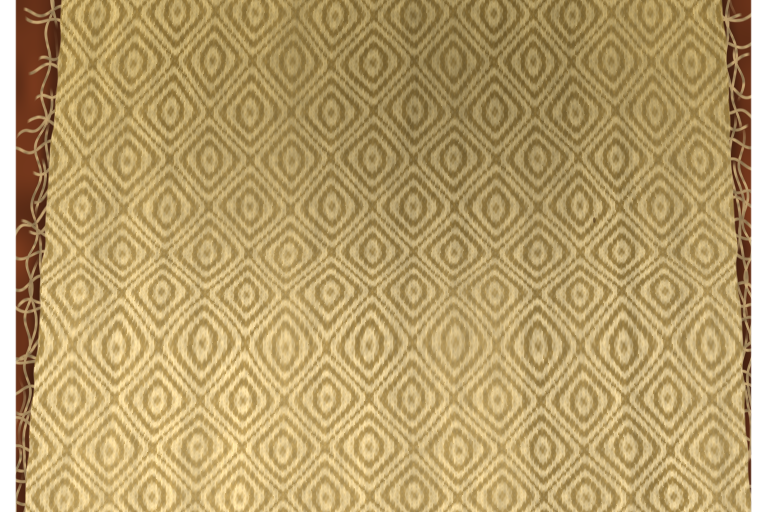
Reproduce this texture procedurally as a WebGL 1 fragment shader.

```glsl
precision highp float;
// Handwoven diamond-twill rug with knotted fringe on a red-brown floor, between white margins.
uniform vec2 u_resolution;

const float PI = 3.14159265;

float hash(vec2 p) {
  return fract(sin(dot(p, vec2(127.1, 311.7))) * 43758.545);
}

float noise(vec2 p) {
  vec2 i = floor(p), f = fract(p);
  f = f * f * (3.0 - 2.0 * f);
  return mix(mix(hash(i), hash(i + vec2(1.0, 0.0)), f.x),
             mix(hash(i + vec2(0.0, 1.0)), hash(i + 1.0), f.x), f.y);
}

// Column and row coordinates: whole numbers fall on the diamond eyes.
vec2 weaveCoords(vec2 p) {
  float squeeze = (p.y - 0.605) / 0.09;
  return vec2((p.x - 0.807) / (0.154 + 0.017 * p.y),
              (p.y - 0.405) / 0.1887 + 0.13 * exp(-squeeze * squeeze));
}

// Distance from the nearest eye: 0 at the eye, 1 where diamonds meet.
float diamond(vec2 w) {
  vec2 m = abs(fract(w + 0.5) - 0.5) * 2.0;
  if (m.x + m.y > 1.0) m = 1.0 - m;
  // Blunt side corners and a tall oval eye
  float d = m.x + sqrt(m.y * m.y + 0.012) - 0.11 * (1.0 - m.y);
  float eye = length(m * vec2(1.35, 0.85));
  return mix(eye, d, smoothstep(0.15, 0.6, m.x + m.y));
}

vec3 rug(vec2 p) {
  vec2 w = weaveCoords(p);
  w += 0.06 * (vec2(noise(p * 9.0), noise(p * 9.0 + 40.0)) - 0.5);

  // Concentric stripes, stepped along the warp threads
  float thread = (floor(w.x * 18.0) + 0.5) / 18.0;
  float d = diamond(vec2(mix(w.x, thread, 0.5), w.y));
  float weave = cos(36.0 * PI * w.x) * cos(24.0 * PI * w.y + 9.0 * PI * w.x);
  float stripe = 0.5 + 0.5 * cos(6.0 * PI * d) + 0.3 * weave;

  // Stripes fade in and out by patch and by slant
  float slant = sin(2.0 * PI * w.x) * sin(2.0 * PI * w.y);
  float patchy = noise(vec2(w.x * 2.0, w.y * 0.7) + 7.0);
  float strength = 0.5 + 0.34 * patchy + 0.1 * slant * (noise(p * 4.0 + 3.0) - 0.5) * 2.0;
  float dark = mix(0.45, smoothstep(-0.1, 1.1, stripe), strength);
  vec3 col = mix(vec3(0.92, 0.83, 0.61), vec3(0.55, 0.44, 0.21), dark);

  // Thread relief and uneven yarn
  col *= 1.0 + 0.06 * weave + 0.03 * cos(36.0 * PI * w.x);
  col *= 0.94 + 0.12 * noise(p * vec2(150.0, 100.0));
  col *= 0.95 + 0.1 * noise(vec2(w.x * 5.0, p.y * 2.0));

  // Shade at the top centre, glow at the lower left
  vec2 shade = (p - vec2(0.87, 0.16)) / vec2(0.55, 0.4);
  vec2 glow = (p - vec2(0.4, 0.8)) / vec2(0.55, 0.45);
  float light = 1.01 - 0.24 * exp(-dot(shade, shade)) + 0.13 * exp(-dot(glow, glow));
  col *= light * mix(vec3(0.98, 0.96, 0.88), vec3(1.0, 1.0, 1.03), smoothstep(0.0, 0.7, p.y));

  // Rare dark flecks
  vec2 cell = floor(p * 8.0);
  vec2 spot = fract(p * 8.0) - 0.25 - 0.5 * vec2(hash(cell), hash(cell + 5.0));
  float fleck = step(0.96, hash(cell + 17.0)) * (1.0 - smoothstep(0.02, 0.05, length(spot * vec2(1.6, 0.8))));
  return mix(col, vec3(0.3, 0.2, 0.08), 0.7 * fleck);
}

// Coverage of the cords; t is the distance outward from the rug edge.
float fringe(float t, float y, float side, float px) {
  float cover = 0.0;
  // Knotted tassels reaching outward
  for (int i = 0; i < 28; i++) {
    vec2 id = vec2(float(i), side * 31.0 + 3.0);
    float h = hash(id), k = hash(id + 9.0);
    float reach = 0.025 + 0.06 * h;
    float bend = 60.0 + 60.0 * k;
    float phase = 6.3 * h;
    float root = (float(i) + k) / 27.0 - 0.03;
    float slope = (k - 0.3) * 1.2 + 0.008 * bend * cos(t * bend + phase);
    float mid = root + (k - 0.3) * 1.2 * t + 0.008 * sin(t * bend + phase);
    float dist = abs(y - mid) / sqrt(1.0 + slope * slope);
    float line = 1.0 - smoothstep(0.002 - px * 0.5, 0.003 + px, dist);
    cover = max(cover, line * (1.0 - smoothstep(reach - 0.004, reach + 0.004, t)));
  }
  // Loose cords hanging along the edge
  for (int j = 0; j < 3; j++) {
    float f = float(j);
    float mid = 0.004 + 0.009 * f + 0.007 * sin(y * (31.0 + 13.0 * f) + f * 2.0 + side);
    float line = 1.0 - smoothstep(0.0022 - px * 0.5, 0.0022 + px, abs(t - mid));
    cover = max(cover, line * smoothstep(0.2, 0.5, noise(vec2(y * 14.0, f * 5.0 + side))));
  }
  return cover;
}

void main() {
  vec2 uv = gl_FragCoord.xy / u_resolution;
  vec2 p = vec2(uv.x * 1.5, 1.0 - uv.y);
  float px = 1.0 / u_resolution.y;

  // The rug widens toward the viewer
  float wobble = 0.006 * (noise(vec2(p.y * 25.0, 2.0)) - 0.5);
  float left = 0.122 - 0.075 * p.y + wobble;
  float right = 1.412 + 0.055 * p.y + wobble;
  float t = max(left - p.x, p.x - right);
  float side = step(0.75, p.x);

  // Floor, darkened beside the rug
  vec3 col = vec3(0.42, 0.2, 0.1) * (0.8 + 0.35 * noise(p * vec2(30.0, 12.0)));
  col *= 0.7 + 0.3 * smoothstep(0.0, 0.03, t);

  vec3 cord = vec3(0.78, 0.67, 0.47) * (0.7 + 0.4 * noise(p * 120.0));
  col = mix(col, cord, 0.9 * fringe(t, p.y, side, px));
  col = mix(rug(p), col, smoothstep(-px, px, t));

  // White margins
  float margin = max(0.031 - p.x, p.x - 1.467);
  col = mix(col, vec3(1.0), smoothstep(-px, px, margin));
  gl_FragColor = vec4(clamp(col, 0.0, 1.0), 1.0);
}
```
